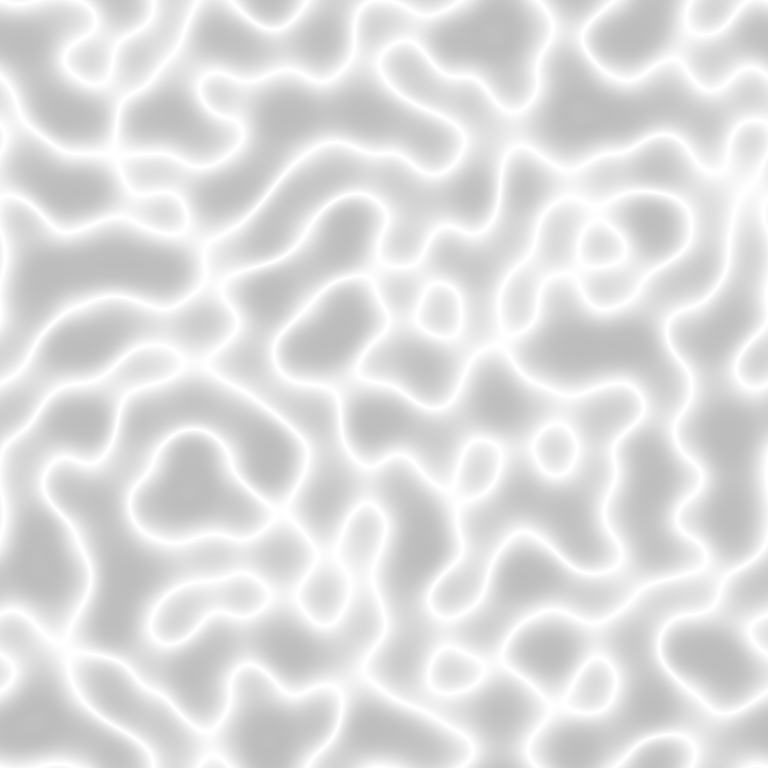
Write a three.js fragment shader that draws this pattern.

```glsl
// Soft grey cells split by glowing white veins.
// Wrapping gradient noise is folded at zero, so its zero contours become
// bright ridges; a squared falloff gives sharp lines with wide halos.

varying vec2 vUv;

const float CELLS = 10.0;        // noise cells across the tile (whole number)
const float SEED = 17.0;         // picks another layout
const float FALLOFF = 2.0;       // how fast a vein fades into its cell
const float VEIN_SOFTNESS = 0.01; // rounding of the ridge crest
const vec3 CELL_COLOR = vec3(0.742);
const vec3 VEIN_COLOR = vec3(1.0);
const float TAU = 6.2831853;

float hash(vec2 p) {
  vec3 q = fract(vec3(p.xyx + SEED) * 0.1031);
  q += dot(q, q.yzx + 33.33);
  return fract((q.x + q.y) * q.z);
}

// Unit gradient at a lattice point, wrapped at the tile edges
vec2 gradient(vec2 node) {
  float angle = TAU * hash(mod(node, CELLS));
  return vec2(cos(angle), sin(angle));
}

float cornerValue(vec2 cell, vec2 local, vec2 corner) {
  return dot(gradient(cell + corner), local - corner);
}

float gradientNoise(vec2 p) {
  vec2 cell = floor(p);
  vec2 f = p - cell;
  vec2 fade = f * f * f * (f * (f * 6.0 - 15.0) + 10.0);
  float bottom = mix(cornerValue(cell, f, vec2(0.0, 0.0)),
                     cornerValue(cell, f, vec2(1.0, 0.0)), fade.x);
  float top = mix(cornerValue(cell, f, vec2(0.0, 1.0)),
                  cornerValue(cell, f, vec2(1.0, 1.0)), fade.x);
  return mix(bottom, top, fade.y);
}

void main() {
  float n = gradientNoise(vUv * CELLS);

  // Fold at zero with a slightly rounded crest
  float folded = sqrt(n * n + VEIN_SOFTNESS * VEIN_SOFTNESS) - VEIN_SOFTNESS;

  // Squared ridge: white on the contour, flat grey inside the cells
  float ridge = 1.0 - FALLOFF * folded;
  gl_FragColor = vec4(mix(CELL_COLOR, VEIN_COLOR, ridge * ridge), 1.0);
}
```
